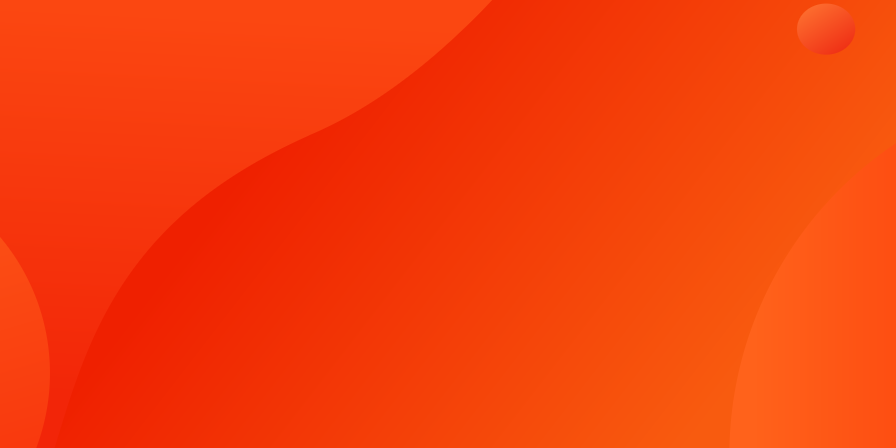
This background is drawn by a WebGL 1 fragment shader. Its source:

```glsl
precision highp float;
// Glossy orange-red backdrop: a sweeping wave, two large discs and a small bead.

uniform vec2 u_resolution;

// Layout in units of the canvas height: discs are (center x, center y, radius).
#define LEFT_DISC vec3(-0.359, 0.167, 0.4705)
#define RIGHT_DISC vec3(2.466, -0.016, 0.838)
#define BEAD_CENTER vec2(1.844, 0.935)
#define BEAD_RADII vec2(0.065, 0.057)
#define WAVE_FOOT 0.122
#define WAVE_JOIN vec2(0.690, 0.698)
#define WAVE_LIGHT_DIR vec2(0.79, -0.61)

// Antialiased coverage of a shape from its signed distance (negative inside).
float coverage(float dist) {
  return clamp(0.5 - dist * u_resolution.y, 0.0, 1.0);
}

float discDistance(vec2 p, vec3 disc) {
  return length(p - disc.xy) - disc.z;
}

float ellipseDistance(vec2 p, vec2 center, vec2 radii) {
  return (length((p - center) / radii) - 1.0) * min(radii.x, radii.y);
}

// Convex shoulder below the join, concave sweep above it.
float waveDistance(vec2 p) {
  if (p.x < WAVE_JOIN.x) {
    float y2 = p.y * p.y;
    float y6 = y2 * y2 * y2;
    float edgeX = WAVE_FOOT + p.y * (0.30 + 0.85 * y2 + 0.87 * y6);
    float slope = 0.30 + 2.55 * y2 + 6.09 * y6;
    return (edgeX - p.x) / length(vec2(1.0, slope));
  }
  float t = p.x - WAVE_JOIN.x;
  float edgeY = WAVE_JOIN.y + t * (0.42 + 0.78 * t);
  return (p.y - edgeY) / length(vec2(1.0, 0.42 + 1.56 * t));
}

// Linear blend between two colors as t runs from start to end.
vec3 ramp(vec3 from, vec3 to, float start, float end, float t) {
  return mix(from, to, clamp((t - start) / (end - start), 0.0, 1.0));
}

void main() {
  vec2 p = gl_FragCoord.xy / u_resolution.y;

  // Upper left sheet, brighter toward the top
  vec3 color = ramp(vec3(0.948, 0.145, 0.030), vec3(0.985, 0.280, 0.067),
                    0.10, 1.0, p.y + 0.05 * p.x);

  // Main wave, from deep red at its edge to orange at the lower right
  vec3 wave = ramp(vec3(0.938, 0.125, 0.0), vec3(0.973, 0.355, 0.058),
                   0.05, 1.20, dot(p, WAVE_LIGHT_DIR));
  color = mix(color, wave, coverage(waveDistance(p)));

  // Left disc
  vec3 leftFill = ramp(vec3(0.975, 0.225, 0.055), vec3(0.985, 0.305, 0.080),
                       0.0, 0.48, p.y - 0.3 * p.x);
  color = mix(color, leftFill, coverage(discDistance(p, LEFT_DISC)));

  // Right disc, lightest along its left rim
  vec3 rightFill = ramp(vec3(1.0, 0.385, 0.105), vec3(0.995, 0.305, 0.070),
                        1.68, 2.0, p.x);
  color = mix(color, rightFill, coverage(discDistance(p, RIGHT_DISC)));

  // Bead, lit from the upper left
  vec2 q = (p - BEAD_CENTER) / BEAD_RADII;
  vec3 bead = ramp(vec3(0.990, 0.420, 0.180), vec3(0.940, 0.195, 0.085),
                   -1.0, 1.0, dot(q, vec2(0.6, -0.8)));
  color = mix(color, bead, coverage(ellipseDistance(p, BEAD_CENTER, BEAD_RADII)));

  gl_FragColor = vec4(color, 1.0);
}
```
